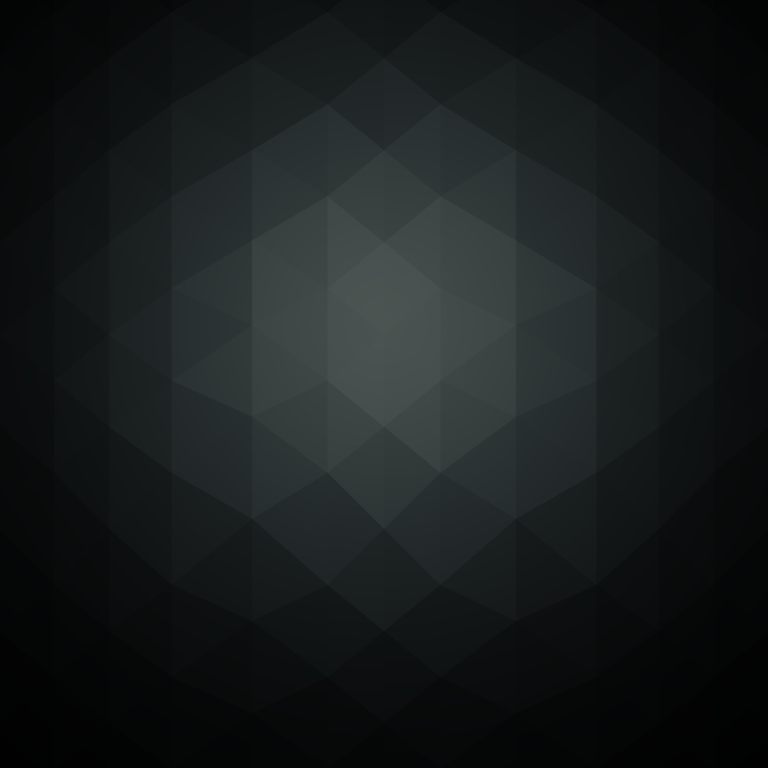
Give the GLSL for this background, as a three.js fragment shader.

```glsl
// Dark faceted backdrop: a triangle mesh lit by a soft glow above the middle.
// Mirrored strips hold zigzag edges; each facet is painted over the one above,
// its light taken partly from the facet centre and partly from the point itself.

#define GLOW_CENTER vec2(0.0, 0.42)
#define GLOW_PEAK 0.335
#define GLOW_RADIUS 0.335
#define GLOW_FALLOFF 1.75
#define FACETING 0.62
#define FACET_NOISE 0.06
#define EDGE_SOFTNESS 0.0012
#define STRIPS 6
#define FACETS 20

varying vec2 vUv;

float hash(vec3 p) {
  return fract(sin(dot(p, vec3(12.99, 78.23, 37.72))) * 4375.85);
}

// Distance of a mesh column from the vertical axis.
float columnX(float column) {
  return 0.0715 * column + 0.072 * smoothstep(0.7, 3.7, column);
}

// Depth of a mesh vertex below the top, with slightly uneven rows.
float vertexDepth(float column, float row) {
  float stretch = 0.026 * smoothstep(10.0, 12.0, row);
  float lift = column == 2.0 ? 0.013 * smoothstep(4.0, 7.5, row) : 0.0;
  return 0.0156 + 0.06 * row + stretch - lift;
}

float glow(float radius) {
  return GLOW_PEAK * exp(-pow(radius / GLOW_RADIUS, GLOW_FALLOFF));
}

// Light of one facet: two base vertices on one column, the apex on the other.
float facetLight(vec2 p, float baseColumn, float apexColumn, float row, float seed) {
  vec2 center = vec2(
    2.0 * columnX(baseColumn) + columnX(apexColumn),
    vertexDepth(baseColumn, row) + vertexDepth(baseColumn, row + 2.0)
      + vertexDepth(apexColumn, row + 1.0)) / 3.0;
  float radius = mix(distance(p, GLOW_CENTER), distance(center, GLOW_CENTER), FACETING);
  return glow(radius) * (1.0 + FACET_NOISE * (seed - 0.5));
}

// Paints the facets of one strip from top to bottom.
float stripLight(vec2 p, float strip, float side) {
  float innerX = columnX(strip);
  float across = (p.x - innerX) / (columnX(strip + 1.0) - innerX);
  float light = 0.0;
  for (int i = 0; i < FACETS; i++) {
    float row = float(i) - 2.0;
    float baseInside = mod(row + strip + 2.0, 2.0);
    float innerDepth = vertexDepth(strip, row + 1.0 - baseInside);
    float outerDepth = vertexDepth(strip + 1.0, row + baseInside);
    float edge = mix(innerDepth, outerDepth, across);
    float seed = hash(vec3(strip, row, side));
    float facet = facetLight(p, strip + 1.0 - baseInside, strip + baseInside, row, seed);
    light = mix(light, facet, smoothstep(-EDGE_SOFTNESS, EDGE_SOFTNESS, p.y - edge));
  }
  return light;
}

void main() {
  // Fold about the vertical axis and measure depth from the top.
  vec2 p = vec2(abs(vUv.x - 0.5), 1.0 - vUv.y);
  float side = step(0.5, vUv.x);

  // Lay the strips outward from the axis.
  float light = stripLight(p, 0.0, side);
  for (int i = 1; i < STRIPS; i++) {
    float strip = float(i);
    float coverage = smoothstep(-EDGE_SOFTNESS, EDGE_SOFTNESS, p.x - columnX(strip));
    if (coverage > 0.0) light = mix(light, stripLight(p, strip, side), coverage);
  }

  // Cool grey tint that turns neutral in the light.
  vec3 tint = vec3(0.8 + 0.32 * light, 1.0, 1.04 - 0.18 * light);
  gl_FragColor = vec4(light * tint, 1.0);
}
```
